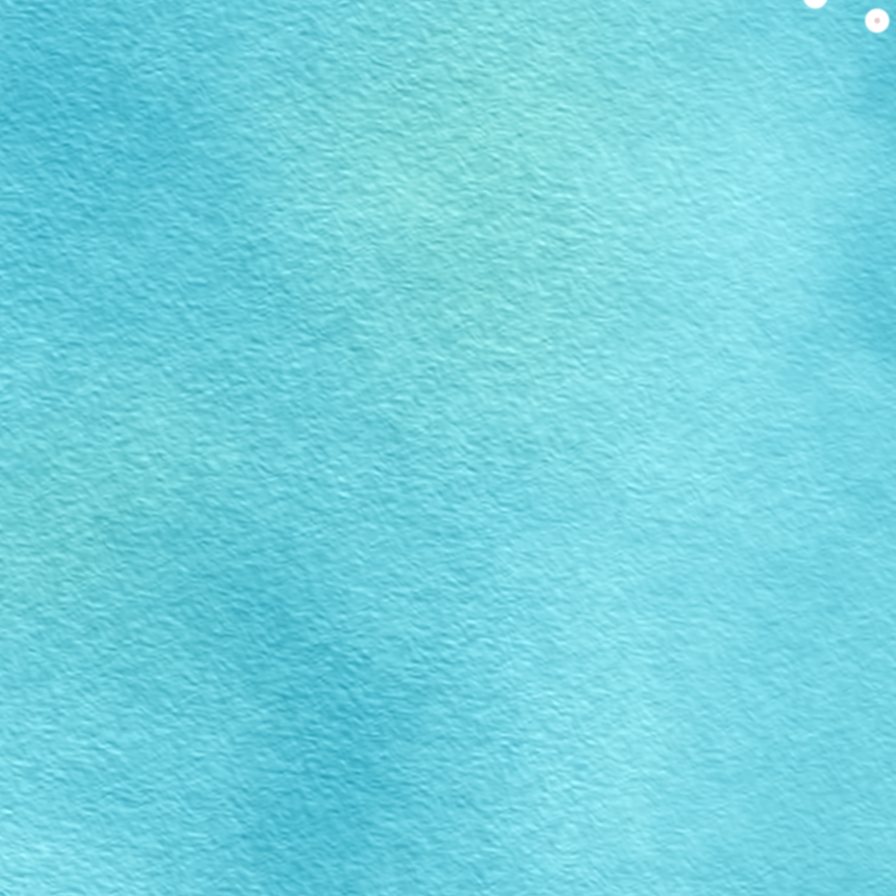
A Shadertoy shader for this texture:

```glsl
// Turquoise watercolour wash on rough paper: soft pools of pigment and
// green tint are laid over a base colour, then a fine, slightly stretched
// height field is lit from above and flecked to give the paper tooth.

#define BASE_COLOR vec3(0.444, 0.824, 0.882)
#define TONE_RANGE vec3(0.195, 0.118, 0.088)
#define GREEN_TINT vec3(0.032, 0.008, -0.046)
#define GRAIN_COLOR vec3(1.00, 0.82, 0.76)
#define GRAIN_SCALE vec2(112.0, 190.0)
#define GRAIN_DEPTH 0.20
#define FLECK_SCALE vec2(125.0, 185.0)
#define FLECK_DEPTH 0.10
#define WASH_MOTTLE 0.50
#define DOT_RADIUS 0.0135

float hash(vec2 p) {
    vec3 q = fract(vec3(p.xyx) * 0.1031);
    q += dot(q, q.yzx + 33.33);
    return fract((q.x + q.y) * q.z);
}

float noise(vec2 p) {
    vec2 cell = floor(p), f = fract(p);
    f = f * f * (3.0 - 2.0 * f);
    float low = mix(hash(cell), hash(cell + vec2(1, 0)), f.x);
    float high = mix(hash(cell + vec2(0, 1)), hash(cell + vec2(1, 1)), f.x);
    return mix(low, high, f.y);
}

float fbm(vec2 p) {
    float sum = 0.0, weight = 0.5;
    for (int i = 0; i < 4; i++) {
        sum += weight * noise(p);
        p = mat2(0.8, 0.6, -0.6, 0.8) * p * 2.03 + 17.3;
        weight *= 0.5;
    }
    return sum / 0.9375;
}

// Soft elliptical pool of pigment
float pool(vec2 p, vec2 center, vec2 radius) {
    vec2 d = (p - center) / radius;
    return exp(-dot(d, d));
}

// Broad light and dark areas of the wash
float washTone(vec2 p) {
    float tone = 0.0;
    tone -= 0.72 * pool(p, vec2(0.40, 0.06), vec2(0.13, 0.20));
    tone -= 0.40 * pool(p, vec2(0.32, 0.30), vec2(0.26, 0.13));
    tone -= 0.58 * pool(p, vec2(0.00, 0.86), vec2(0.24, 0.26));
    tone -= 0.25 * pool(p, vec2(0.26, 0.72), vec2(0.10, 0.22));
    tone -= 0.65 * pool(p, vec2(1.04, 0.66), vec2(0.09, 0.05));
    tone -= 0.40 * pool(p, vec2(1.04, 0.88), vec2(0.07, 0.14));
    tone += 0.38 * pool(p, vec2(0.83, 0.72), vec2(0.17, 0.30));
    tone += 0.36 * pool(p, vec2(0.70, 0.22), vec2(0.18, 0.30));
    tone += 0.22 * pool(p, vec2(0.50, 0.82), vec2(0.24, 0.25));
    tone += 0.22 * pool(p, vec2(0.05, 0.02), vec2(0.18, 0.08));
    return tone;
}

// Paper height: short, mostly level fibres and pits
float paperHeight(vec2 p) {
    vec2 bend = vec2(noise(p * 38.0), noise(p * 46.0 + 9.0)) - 0.5;
    vec2 q = (p + 0.006 * bend) * GRAIN_SCALE;
    q.y += 0.25 * q.x;
    return 0.60 * noise(q) + 0.40 * noise(q * 1.6 + 41.0);
}

// Irregular flecks, two turned layers to hide the noise lattice
float paperFleck(vec2 p) {
    mat2 turn = mat2(0.94, 0.34, -0.34, 0.94);
    float fine = noise(turn * p * FLECK_SCALE + 7.0);
    float coarse = noise(p * turn * FLECK_SCALE * 0.62 + 83.0);
    return 0.6 * fine + 0.4 * coarse - 0.5;
}

void mainImage(out vec4 fragColor, in vec2 fragCoord) {
    vec2 uv = fragCoord / iResolution.xy;

    // Wash with uneven pool edges and cloudy mottling
    vec2 bleed = vec2(fbm(uv * 5.0), fbm(uv * 5.0 + 31.0)) - 0.5;
    vec2 p = uv + 0.16 * bleed;
    float tone = washTone(p);
    tone += WASH_MOTTLE * (fbm(uv * vec2(7.0, 9.0) + 5.0) - 0.5);
    tone += 0.38 * (fbm(uv * vec2(28.0, 40.0)) - 0.5);
    vec3 color = BASE_COLOR + tone * TONE_RANGE;

    // Green tint in the upper middle and along the left side
    float green = pool(p, vec2(0.53, 0.82), vec2(0.23, 0.28));
    green += 0.7 * pool(p, vec2(0.10, 0.42), vec2(0.22, 0.16));
    color += green * GREEN_TINT;

    // Light the paper from above; the pale right side is smoother
    vec2 lightStep = vec2(0.0012, 0.0036);
    float relief = paperHeight(uv) - paperHeight(uv + lightStep);
    float smoothSide = smoothstep(0.55, 0.85, uv.x);
    float patchy = 0.75 + 0.5 * fbm(uv * 11.0 + 60.0);
    float grain = GRAIN_DEPTH * relief + FLECK_DEPTH * paperFleck(uv);
    color += GRAIN_COLOR * grain * patchy * mix(1.0, 0.65, smoothSide);

    // Two white dots in the upper right corner, one with a pink heart
    for (int i = 0; i < 2; i++) {
        vec2 center = mix(vec2(0.910, 1.004), vec2(0.979, 0.977), float(i));
        float d = length(uv - center);
        float disc = 1.0 - smoothstep(-0.002, 0.002, d - DOT_RADIUS);
        float heart = 1.0 - smoothstep(0.001, 0.005, d);
        color = mix(color, mix(vec3(1.0), vec3(0.90, 0.78, 0.80), heart), disc);
    }

    fragColor = vec4(clamp(color, 0.0, 1.0), 1.0);
}
```
